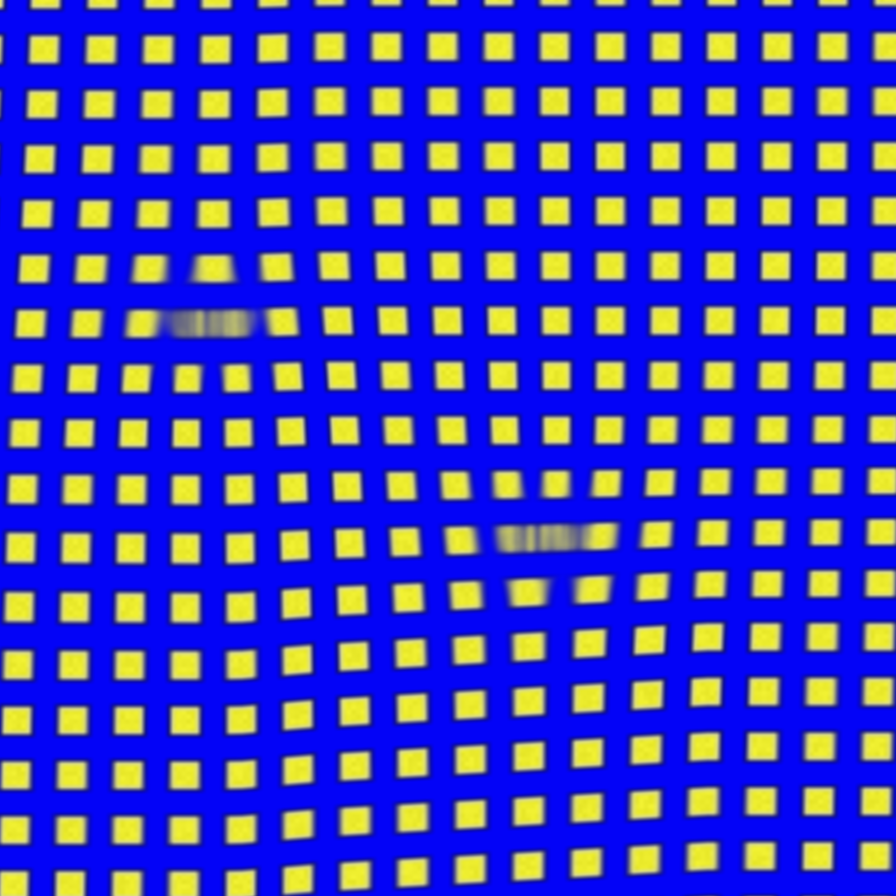
Reproduce this pattern procedurally as a WebGL 2 fragment shader.

```glsl
#version 300 es
precision highp float;

uniform vec2 u_resolution;
out vec4 fragColor;

float hash(vec2 p) {
    return fract(sin(dot(p, vec2(127.1, 311.7))) * 43758.5453);
}

float noise(vec2 p) {
    vec2 cell = floor(p), f = fract(p);
    f = f * f * (3.0 - 2.0 * f);
    return mix(mix(hash(cell), hash(cell + vec2(1, 0)), f.x),
               mix(hash(cell + vec2(0, 1)), hash(cell + vec2(1, 1)), f.x), f.y);
}

// Soft coverage along both axes of a centred box
vec2 slab(vec2 q, vec2 halfSize, vec2 soft) {
    return 1.0 - smoothstep(halfSize - soft, halfSize + soft, abs(q));
}

// Turns around a defect, which add or drop one column
float turns(vec2 v) {
    return atan(v.y, v.x) / 6.28319;
}

float smearAround(vec2 v) {
    v /= vec2(0.055, 0.04);
    return exp(-dot(v, v));
}

void main() {
    vec2 p = gl_FragCoord.xy / u_resolution;
    p.y = 1.0 - p.y; // rows run downward

    vec2 upper = p - vec2(0.234, 0.354);
    vec2 lower = p - vec2(0.608, 0.602);

    // Column phase: even spacing, slight shear and two opposite dislocations
    float column = (p.x - 0.0469) / 0.0626 + (p.y - 0.052) * (0.435 - 0.3 * p.x)
                 + turns(lower) - turns(upper);

    // Row phase: the lower rows climb toward the right
    float climb = smoothstep(0.5, 0.78, p.y + 0.07 * p.x) * clamp((0.53 - p.x) / 0.26, -1.0, 1.0);
    float sag = 0.0033 * (1.0 - smoothstep(0.23, 0.38, p.x));
    float row = (p.y - 0.052 - sag - 0.0145 * climb) / 0.0612;

    vec2 q = fract(vec2(column, row) + 0.5) - 0.5;

    // Edges blur sideways near the defects
    float smear = max(smearAround(upper), smearAround(lower));
    vec2 pixel = 0.75 / (0.062 * u_resolution);
    vec2 soft = vec2(0.055 + 0.05 * noise(p * 11.0) + 0.22 * sqrt(smear), 0.06);
    soft = max(soft, pixel);

    vec2 halo = slab(q, vec2(0.32, 0.30), soft);
    vec2 body = slab(q, vec2(0.255, 0.25), soft);
    vec2 core = slab(q, vec2(0.19), soft);

    // Squares dissolve into vertical streaks at the defects
    float streak = 0.25 + 0.55 * noise(vec2(p.x * 130.0, p.y * 9.0));
    float dissolve = smoothstep(0.25, 0.75, smear);
    halo.x = mix(halo.x, 0.8, dissolve);
    body.x = mix(body.x, streak, dissolve);
    core.x = mix(core.x, 0.5 * streak, dissolve);

    vec3 blue = vec3(0.01, 0.01, 0.97);
    vec3 navy = vec3(0.05, 0.05, 0.46);
    vec3 cream = vec3(0.85, 0.86, 0.6);
    vec3 yellow = vec3(0.95, 0.95, 0.2) - 0.05 * noise(p * 190.0);

    vec3 color = mix(blue, navy, halo.x * halo.y);
    color = mix(color, cream, body.x * body.y);
    color = mix(color, yellow, core.x * core.y);
    fragColor = vec4(color, 1.0);
}
```
